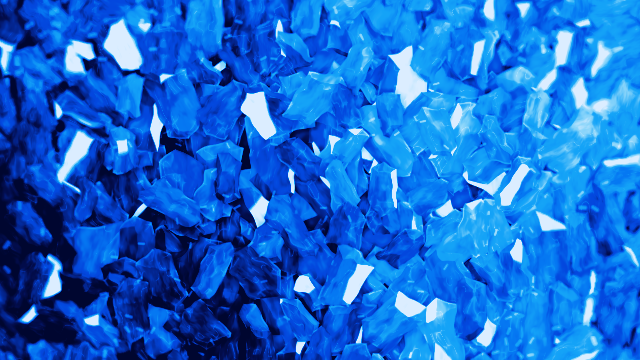
This texture is drawn by a WebGL 1 fragment shader. Its source:

```glsl
precision highp float;
// A cluster of translucent blue crystals lit from the upper right.
// Layers of jittered cells each paint a faceted convex solid, built as the
// minimum of tilted planes, into one tone that a blue colour ramp then maps.
uniform vec2 u_resolution;

#define LAYERS 6
#define CELL 0.155      // mean crystal spacing, in canvas heights
#define PRESENCE 0.76   // share of cells that hold a crystal
#define GLARE 0.052     // share of facets that mirror the light
#define GLARE_TONE 1.5
#define GRAIN 0.5       // strength of the inner streaks
#define CONTRAST 1.22
#define KNEE 0.72       // tone above which highlights are compressed
#define DEFOCUS 0.009   // edge blur far from the focus

float hash(vec2 p) {
  vec3 q = fract(p.xyx * 0.1031);
  q += dot(q, q.yzx + 33.33);
  return fract((q.x + q.y) * q.z);
}

float noise(vec2 p) {
  vec2 i = floor(p), f = fract(p);
  f = f * f * (3.0 - 2.0 * f);
  vec2 e = vec2(0.0, 1.0);
  return mix(mix(hash(i), hash(i + e.yx), f.x),
             mix(hash(i + e.xy), hash(i + e.yy), f.x), f.y);
}

float fbm(vec2 p) {
  return 0.55 * noise(p) + 0.3 * noise(p * 2.1 + 7.3) + 0.15 * noise(p * 4.7 + 3.1);
}

// Broad illumination: dark lower left, bright upper right
float lightAt(vec2 p) {
  float sweep = smoothstep(-0.1, 1.35, p.x + 0.6 * (p.y - 0.5));
  return mix(0.17, 0.64, sweep) + 0.3 * (noise(p * 3.2 + 4.0) - 0.5);
}

float blurAt(vec2 p) {
  return smoothstep(0.45, 1.05, length((p - vec2(0.9, 0.4)) * vec2(1.0, 1.15)));
}

// Paints one crystal over the tone; offset shifts the grid of its layer
void addCrystal(vec2 p, vec2 cell, vec2 offset, float size, float soft, inout float tone) {
  vec2 id = cell + floor(offset * 40.0);
  if (hash(id + 0.37) > PRESENCE) return;
  vec2 jitter = vec2(hash(id + 11.0), hash(id + 23.0)) - 0.5;
  vec2 centre = (cell + 0.5 + 0.7 * jitter) * size - offset;
  vec2 q = (p - centre) / size;
  if (dot(q, q) > 1.2) return;

  // Local frame: crystals fan outwards from the middle, edges slightly chipped
  float lean = 0.6 * (centre.x - 0.85) + 1.7 * (hash(id + 31.0) - 0.5);
  vec2 axis = vec2(sin(lean), cos(lean));
  q = vec2(q.x * axis.y - q.y * axis.x, dot(q, axis));
  q += 0.09 * (vec2(noise(q * 4.5 + id * 2.3), noise(q * 4.5 + id * 4.9)) - 0.5);

  float light = lightAt(centre);
  float body = light + 0.42 * (hash(id + 43.0) - 0.5);
  float scale = mix(0.6, 1.0, hash(id + 53.0));
  float glareLimit = 1.0 - GLARE * (0.45 + 0.9 * light);
  float s = soft / size;

  // Start with the top facet, then cut six sloping sides
  float height = 0.22 + 0.3 * jitter.x * q.x + 0.15 * q.y;
  float second = 9.0, inside = 9.0;
  float facet = hash(id + 61.0) > glareLimit ? GLARE_TONE : body;
  for (int i = 0; i < 6; i++) {
    float k = float(i);
    float h1 = hash(id + vec2(k * 3.1, 71.0));
    float h2 = hash(id + vec2(83.0, k * 5.3));
    float turn = (k + 0.4 * (h1 - 0.5)) * 1.0472;
    vec2 normal = vec2(cos(turn), sin(turn));
    float reach = scale * mix(mix(0.26, 0.45, h2), mix(0.58, 0.9, h2), abs(normal.y));
    float gap = reach - dot(normal, q);
    float side = gap * mix(0.45, 1.9, h1);
    vec2 facing = vec2(dot(normal, vec2(axis.y, axis.x)), dot(normal, vec2(-axis.x, axis.y)));
    float shade = body + 0.12 * dot(facing, vec2(0.6, 0.8)) + 0.26 * (fract(h1 * 7.0 + h2) - 0.5);
    if (fract(h1 * 13.0 + h2 * 5.0) > glareLimit) shade = GLARE_TONE;
    facet = mix(facet, shade, smoothstep(-s, s, height - side));
    second = min(second, max(height, side));
    height = min(height, side);
    inside = min(inside, gap);
  }

  // Inner streaks, bright veins, ridges and a broken shining rim
  float sharp = 1.0 - 0.65 * blurAt(p);
  float streak = fbm(q * vec2(6.5, 2.6) + id * 7.3);
  float vein = 1.0 - abs(2.0 * noise(q * vec2(9.0, 4.5) + id * 3.7) - 1.0);
  float broken = smoothstep(0.42, 0.75, noise(q * 6.0 + id * 5.1));
  float ridge = exp(-(second - height) / (0.014 + s));
  float rim = 1.0 - smoothstep(0.0, 0.035 + s, inside);
  facet += GRAIN * (streak - 0.5) + 0.2 * (hash(id + 97.0) - 0.4) * q.y;
  facet += sharp * (0.2 * pow(vein, 14.0) * broken + 0.22 * ridge * broken);
  facet += sharp * rim * (0.38 * broken - 0.07);

  // Contact shadow on what lies behind, then the solid itself
  tone -= 0.11 * smoothstep(-0.16, 0.0, inside);
  tone = mix(tone, facet, 0.95 * smoothstep(-s, s, inside));
}

// Tiny slanted glints gathered in patches
float glints(vec2 p, float soft) {
  vec2 g = p / 0.034, id = floor(g);
  vec2 q = fract(g) - 0.5 - 0.3 * (vec2(hash(id + 5.0), hash(id + 9.0)) - 0.5);
  float turn = 6.2832 * hash(id + 15.0);
  vec2 along = vec2(cos(turn), sin(turn));
  float d = length(q - along * clamp(dot(q, along), -0.2, 0.2)) - 0.05;
  float shown = step(0.86, hash(id + 19.0)) * smoothstep(0.35, 0.65, noise(p * 7.0));
  return shown * (1.0 - smoothstep(-0.04, 0.04 + soft / 0.034, d));
}

vec3 crystalRamp(float t) {
  vec3 c = mix(vec3(0.0, 0.025, 0.19), vec3(0.01, 0.05, 0.3), smoothstep(-0.1, 0.05, t));
  c = mix(c, vec3(0.01, 0.14, 0.55), smoothstep(0.03, 0.16, t));
  c = mix(c, vec3(0.01, 0.28, 0.87), smoothstep(0.14, 0.36, t));
  c = mix(c, vec3(0.02, 0.47, 0.95), smoothstep(0.36, 0.61, t));
  c = mix(c, vec3(0.08, 0.64, 0.97), smoothstep(0.61, 0.83, t));
  c = mix(c, vec3(0.53, 0.83, 0.98), smoothstep(0.83, 0.99, t));
  return mix(c, vec3(0.86, 0.93, 1.0), smoothstep(0.98, 1.14, t));
}

void main() {
  vec2 p = gl_FragCoord.xy / u_resolution.y;
  float soft = 0.8 / u_resolution.y + DEFOCUS * blurAt(p);
  float tone = lightAt(p) - 0.12 + 0.4 * (fbm(p * 14.0) - 0.5);
  for (int layer = 0; layer < LAYERS; layer++) {
    float k = float(layer);
    float size = CELL * (0.75 + 0.5 * fract(k * 0.618));
    vec2 offset = vec2(3.71, 1.37) * (k + 1.0);
    vec2 home = floor((p + offset) / size);
    for (int row = 0; row < 3; row++)
      for (int column = 0; column < 3; column++)
        addCrystal(p, home + vec2(float(column) - 1.0, 1.0 - float(row)), offset, size, soft, tone);
  }
  tone = 0.5 + CONTRAST * (tone - 0.5) + 0.45 * glints(p, soft);
  tone -= 0.5 * max(tone - KNEE, 0.0);
  gl_FragColor = vec4(crystalRamp(tone), 1.0);
}
```
